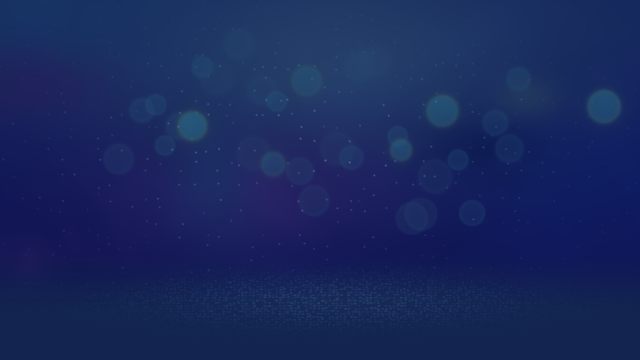
Give the GLSL for this background, as a WebGL 1 fragment shader.

```glsl
precision highp float;
// Night-blue backdrop with out-of-focus lights above a glittering floor.
// Broad elliptical glows tint a vertical gradient; layered sines make haze,
// looped discs make the bokeh, and cellular noise makes dust and glitter.

uniform vec2 u_resolution;

#define BOKEH_COUNT 26
#define BOKEH_STRENGTH 0.22
#define KEY_STRENGTH 0.75
#define HAZE_SCALE 7.0
#define DUST_CELLS 30.0
#define DUST_STRENGTH 0.30
#define GLITTER_CELLS 95.0
#define GLITTER_STRENGTH 0.13
#define FLOOR_Y -0.27

const vec3 NAVY   = vec3(0.07, 0.14, 0.31);
const vec3 INDIGO = vec3(0.06, 0.08, 0.33);
const vec3 BLUE   = vec3(0.08, 0.15, 0.36);
const vec3 STEEL  = vec3(0.15, 0.26, 0.42);
const vec3 TEAL   = vec3(0.09, 0.21, 0.40);
const vec3 VIOLET = vec3(0.16, 0.13, 0.39);
const vec3 PLUM   = vec3(0.15, 0.11, 0.35);
const vec3 ROYAL  = vec3(0.05, 0.12, 0.41);
const vec3 SHADOW = vec3(0.04, 0.09, 0.30);
const vec3 CYAN   = vec3(0.15, 0.39, 0.52);
const vec3 OLIVE  = vec3(0.20, 0.32, 0.36);

float hash(vec2 p) {
  return fract(sin(dot(p, vec2(127.1, 311.7))) * 4375.85);
}

vec2 hash2(vec2 p) {
  return vec2(hash(p), hash(p + 37.3));
}

// Elliptical Gaussian falloff
float glow(vec2 p, vec2 center, vec2 radius) {
  vec2 q = (p - center) / radius;
  return exp(-dot(q, q));
}

// Cloudy value near 0..1 from rotated, warped sines
float haze(vec2 p) {
  float sum = 0.0, weight = 0.5;
  for (int i = 0; i < 4; i++) {
    p += 0.6 * sin(p.yx * 1.3 + float(i) * 2.1);
    sum += weight * sin(p.x) * sin(p.y);
    p = mat2(1.4, 1.2, -1.2, 1.4) * p;
    weight *= 0.55;
  }
  return 0.5 + 0.7 * sum;
}

// Disc coverage in x, thin rim in y
vec2 disc(vec2 p, vec2 center, float radius, float softness) {
  float d = length(p - center);
  float rim = (d - radius * 0.94) / (radius * 0.09 + softness);
  return vec2(1.0 - smoothstep(radius - softness, radius + softness, d), exp(-rim * rim));
}

// One jittered point per cell, kept by chance
float specks(vec2 p, float cells, float radius, float chance, float blur) {
  vec2 id = floor(p * cells);
  vec2 offset = fract(p * cells) - 0.2 - 0.6 * hash2(id);
  float d = length(offset) / cells;
  float kept = step(1.0 - chance, hash(id + 71.7));
  return kept * (0.3 + 0.7 * hash(id + 13.1)) * (1.0 - smoothstep(radius - blur, radius + blur, d));
}

// Bright disc with a warm halo and a rim, lit from above
vec3 keyLight(vec3 color, vec2 p, vec2 center, float radius, float strength, float blur) {
  vec2 shape = disc(p, center, radius, blur + 0.003);
  float shade = 0.85 + 0.15 * clamp((p.y - center.y) / radius, -1.0, 1.0);
  color = mix(color, OLIVE, 0.35 * strength * glow(p, center, vec2(radius * 1.35)));
  color = mix(color, CYAN, strength * shade * shape.x);
  return mix(color, OLIVE, 0.5 * strength * shape.y);
}

vec3 backdrop(vec2 p) {
  float cloud = haze(p * HAZE_SCALE);
  vec3 color = mix(INDIGO, BLUE, smoothstep(-0.1, 0.42, p.y));
  color = mix(color, ROYAL, 0.65 * glow(p, vec2(0.72, 0.02), vec2(0.38, 0.25)));
  color = mix(color, STEEL, 0.88 * glow(p, vec2(0.02, 0.33), vec2(0.60, 0.31)));
  color = mix(color, TEAL, 0.80 * glow(p, vec2(-0.75, 0.50), vec2(0.42, 0.18)));
  color = mix(color, VIOLET, (0.55 + 0.4 * cloud) * glow(p, vec2(-0.20, -0.02), vec2(0.42, 0.17)));
  color = mix(color, PLUM, 0.9 * cloud * glow(p, vec2(-0.86, 0.26), vec2(0.24, 0.10)));
  color = mix(color, PLUM, cloud * glow(p, vec2(-0.72, -0.22), vec2(0.24, 0.07)));
  color = mix(color, SHADOW, cloud * glow(p, vec2(0.46, 0.10), vec2(0.20, 0.13)));
  color = mix(color, OLIVE, 0.35 * glow(p, vec2(0.58, 0.23), vec2(0.09, 0.055)));
  color = mix(color, TEAL, 0.55 * glow(p, vec2(-0.30, 0.02), vec2(0.12, 0.18)));
  color *= 0.97 + 0.06 * cloud;
  return mix(color, NAVY, 1.0 - smoothstep(FLOOR_Y - 0.11, FLOOR_Y + 0.09, p.y));
}

void main() {
  vec2 p = (gl_FragCoord.xy - 0.5 * u_resolution) / u_resolution.y;
  float pixel = 1.0 / u_resolution.y;
  vec3 color = backdrop(p);

  // Faint scattered bokeh, drifting lower toward the middle
  for (int i = 0; i < BOKEH_COUNT; i++) {
    float n = float(i);
    vec2 rnd = hash2(vec2(n, 4.7));
    float x = -0.58 + 1.15 * fract(n * 0.618 + 0.13);
    vec2 center = vec2(x, 0.13 + 0.5 * (rnd.x - 0.5) + 0.12 * x * x);
    vec2 shape = disc(p, center, 0.026 + 0.022 * rnd.y, pixel + 0.012 * rnd.x * rnd.y);
    color = mix(color, mix(CYAN, STEEL, rnd.y), BOKEH_STRENGTH * (shape.x + 0.3 * shape.y));
  }

  // Dominant lights
  color = keyLight(color, p, vec2(-0.354, 0.150), 0.040, KEY_STRENGTH, pixel);
  color = keyLight(color, p, vec2(0.340, 0.192), 0.044, KEY_STRENGTH * 0.8, pixel);
  color = keyLight(color, p, vec2(0.789, 0.204), 0.046, KEY_STRENGTH * 0.8, pixel);
  color = keyLight(color, p, vec2(0.225, 0.083), 0.030, KEY_STRENGTH * 0.7, pixel);
  color = keyLight(color, p, vec2(-0.037, 0.275), 0.042, KEY_STRENGTH * 0.45, pixel);
  color = keyLight(color, p, vec2(-0.130, 0.044), 0.034, KEY_STRENGTH * 0.5, pixel);

  // Airborne dust and floor glitter
  float dust = specks(p, DUST_CELLS, 0.0022, 0.35, pixel) * glow(p, vec2(-0.1, 0.04), vec2(0.75, 0.30));
  float glitter = specks(p * vec2(1.0, 1.4), GLITTER_CELLS, 0.004, 0.8, pixel);
  glitter *= glow(p, vec2(0.03, -0.335), vec2(0.46, 0.065));
  color += DUST_STRENGTH * dust * vec3(0.8, 0.9, 1.0) + GLITTER_STRENGTH * glitter * vec3(0.6, 0.9, 1.0);
  color = mix(color, STEEL, 0.25 * glow(p, vec2(0.04, -0.33), vec2(0.40, 0.06)));

  gl_FragColor = vec4(color, 1.0);
}
```
